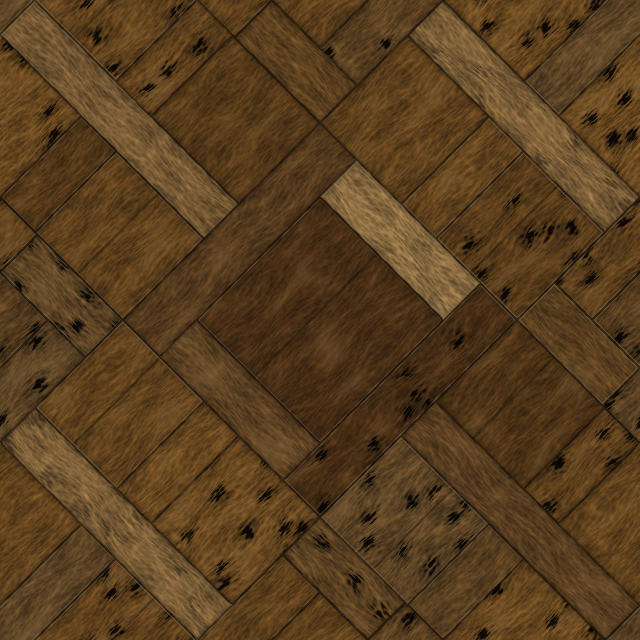
A three.js fragment shader for this texture:

```glsl
varying vec2 vUv;

vec2 hash2(vec2 p) {
  return fract(sin(vec2(dot(p, vec2(127.1, 311.7)), dot(p, vec2(269.5, 183.3)))) * 43758.55);
}

// Cellular noise: distance to the nearest scattered point
float cells(vec2 p) {
  vec2 base = floor(p), f = p - base;
  float nearest = 2.0;
  for (int y = -1; y <= 1; y++) {
    for (int x = -1; x <= 1; x++) {
      vec2 g = vec2(float(x), float(y));
      nearest = min(nearest, length(g + hash2(base + g) - f));
    }
  }
  return nearest;
}

// Diagonal parquet, folded around each panel corner: board centre, half size, paleness
void placeBoard(vec2 r, vec2 s, out vec2 c, out vec2 h, out float pale) {
  const float W = 0.308;
  const float S = 0.054;
  vec2 o = r.x > r.y ? vec2(1.0, 0.0) : vec2(0.0, 1.0);
  vec2 d = r - o, e = abs(d), sd = 2.0 * step(0.0, d) - 1.0;
  pale = -1.0;
  if (max(e.x, e.y) < W) {
    // Large framed square
    if (max(e.x, e.y) < 0.193) {
      c = o; h = vec2(0.193); pale = 0.0;
    } else if (e.x > 0.193) {
      c = o + vec2(sd.x * 0.2505, 0.0); h = vec2(0.0575, W);
      pale = s.x * sd.x > 0.0 ? 0.0 : 0.22;
    } else {
      c = o + vec2(0.0, sd.y * 0.2505); h = vec2(0.193, 0.0575);
      pale = s.y * sd.y > 0.0 ? 1.1 : 0.35;
    }
  } else if (min(r.x, r.y) > W) {
    // Pinwheel around a small square
    d = r - 0.5;
    float t = sign(d.y);
    if (max(abs(d.x), abs(d.y)) < 0.075) {
      c = vec2(0.5); h = vec2(0.075);
    } else if (abs(d.y) > 0.075 && -t * d.x > -0.075) {
      c = 0.5 + t * vec2(-0.0585, 0.1335); h = vec2(0.1335, 0.0585);
    } else {
      c = 0.5 + sign(d.x) * vec2(0.1335, 0.0585); h = vec2(0.0585, 0.1335);
    }
  } else if (r.y < S && r.x > S) {
    // Long pale boards, strips and squares
    c = vec2(0.373, 0.0); h = vec2(0.319, S);
    pale = s.x > 0.0 ? 0.75 : 0.3;
  } else if (r.x > W) {
    bool strip = r.x < 0.418;
    c = vec2(strip ? 0.363 : 0.555, 0.181);
    h = vec2(strip ? 0.055 : 0.137, 0.127);
  } else if (r.y > W) {
    if (r.y < 0.418) {
      c = vec2(0.0, 0.363); h = vec2(W, 0.055); pale = 0.85;
    } else {
      c = vec2(r.x < S ? 0.0 : 0.181, 0.555);
      h = vec2(r.x < S ? S : 0.127, 0.137);
    }
  } else {
    c = r.x < S ? vec2(0.0) : vec2(0.181);
    h = r.x < S ? vec2(S, W) : vec2(0.127);
  }
}

void main() {
  vec2 corner = floor(vUv + 0.5), f = vUv - corner;
  vec2 p = vec2(f.x - f.y, f.x + f.y);
  vec2 s = 2.0 * step(0.0, p) - 1.0, r = abs(p), c, h;
  float pale;
  placeBoard(r, s, c, h, pale);

  // Board identity, wrapped across the canvas
  vec2 g = s * c;
  vec2 id = mod(floor((corner + 0.5 * vec2(g.x + g.y, g.y - g.x)) * 64.0 + 0.5), 64.0);
  vec2 rnd = hash2(id + 3.0), rnd2 = hash2(id + 91.0);

  // Board coordinates: x along the grain, y across it
  vec2 offset = p - g;
  vec2 q = h.x > h.y * 1.3 ? offset : offset.yx;
  vec2 w = q + rnd * 7.0;
  w.y += 0.006 * sin(w.x * 23.0 + 2.0 * sin(w.y * 31.0));

  // Base colour
  vec3 wood = mix(vec3(0.31, 0.205, 0.09), vec3(0.43, 0.295, 0.13), rnd.x);
  wood = mix(wood, vec3(0.38, 0.285, 0.165), 0.75 * smoothstep(0.45, 0.9, rnd.y));
  if (pale >= 0.0) wood = mix(vec3(0.29, 0.185, 0.085), vec3(0.53, 0.41, 0.245), pale);

  // Streaks, blotches and wavy rings
  float streak = cells(w * vec2(28.0, 150.0)) - 0.45;
  float fibre = cells(w * vec2(70.0, 210.0) + 9.0) - 0.45;
  float blotch = cells(w * vec2(9.0, 24.0) + 4.0) - 0.45;
  float rings = sin(w.y * 330.0 + 5.0 * sin(w.x * 19.0) + 3.0 * sin(w.x * 9.0 + w.y * 40.0));
  wood *= 1.0 + 0.36 * streak + 0.32 * fibre + 0.38 * blotch + 0.045 * rings;
  wood = mix(wood, vec3(0.40, 0.31, 0.19), 0.35 * smoothstep(0.1, 0.45, blotch));

  // Dark knots and stains on some boards
  float knot = cells(w * vec2(9.0, 13.0) + 20.0) + 0.25 * streak + 0.15 * fibre;
  float worn = step(0.5, rnd2.x) * (pale > 0.6 ? 0.3 : 1.0);
  wood *= 1.0 - worn * (0.65 * smoothstep(0.16, 0.03, knot) + 0.22 * smoothstep(0.36, 0.1, knot));

  // Faint joint inside some squares
  float joint = step(0.1, min(h.x, h.y)) * step(0.45, rnd2.y);
  wood *= 1.0 - 0.3 * joint * smoothstep(0.004, 0.001, abs(q.y - 0.06 * (rnd.y - 0.5)));

  // Seams: dark gaps with broken pale filler
  vec2 inset = h - abs(r - c);
  float edge = min(inset.x, inset.y);
  float gap = 0.5 + 0.5 * sin(q.x * 37.0 + rnd.x * 20.0 + 2.0 * sin(q.x * 83.0));
  wood *= 1.0 - 0.16 * smoothstep(0.018, 0.0, edge);
  wood = mix(wood, vec3(0.10, 0.065, 0.035), (0.4 + 0.45 * gap) * smoothstep(0.0042, 0.0008, edge));
  float filler = smoothstep(0.0022, 0.0, abs(edge - 0.0035)) * step(0.5, rnd2.y);
  wood = mix(wood, vec3(0.50, 0.43, 0.31), filler * (0.2 + 0.45 * (1.0 - gap)));
  gl_FragColor = vec4(wood, 1.0);
}
```
